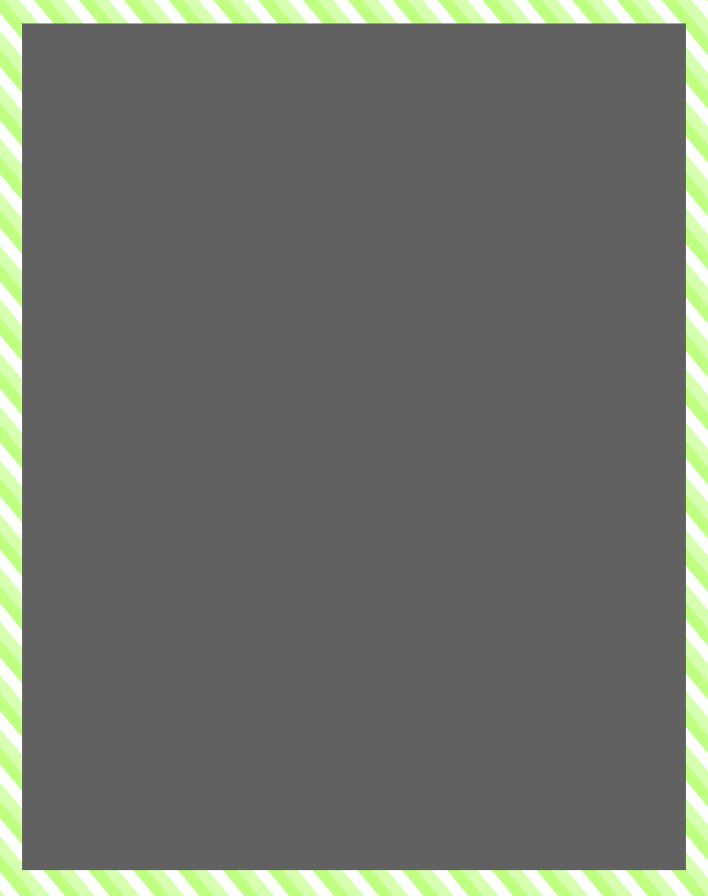
Give the GLSL for this background, as a WebGL 1 fragment shader.

```glsl
precision highp float;
// A flat grey panel inside a thin frame of slanted candy stripes.
// Stripes repeat one linear phase (green, pale green, white); the panel
// is a box distance. All edges are smoothed over about one pixel.

uniform vec2 u_resolution;

const vec3 PANEL_GREY = vec3(0.38);
const vec3 STRIPE_GREEN = vec3(0.75, 1.0, 0.51);
const vec3 STRIPE_PALE = vec3(0.84, 1.0, 0.69);
const vec3 STRIPE_WHITE = vec3(0.99, 1.0, 0.99);

const vec2 PANEL_MIN = vec2(0.0313, 0.0288);   // lower left, canvas fractions
const vec2 PANEL_MAX = vec2(0.9687, 0.9738);   // upper right
const vec2 STRIPE_COUNT = vec2(15.79, 16.69);  // repeats across width and height
const float STRIPE_SHIFT = -0.761;             // phase at the upper left corner
const float GREEN_WIDTH = 0.325;               // shares of one repeat
const float PALE_WIDTH = 0.34;

// Coverage of a repeating band that starts at a given phase.
float band(float phase, float start, float width, float blur) {
  float center = start + 0.5 * width;
  float dist = abs(fract(phase - center + 0.5) - 0.5) - 0.5 * width;
  return 1.0 - smoothstep(-blur, blur, dist);
}

// Coverage of the panel, from its signed distance in pixels.
float panelMask(vec2 uv) {
  vec2 center = 0.5 * (PANEL_MIN + PANEL_MAX);
  vec2 halfSize = 0.5 * (PANEL_MAX - PANEL_MIN);
  vec2 d = (abs(uv - center) - halfSize) * u_resolution;
  return 1.0 - smoothstep(-0.5, 0.5, max(d.x, d.y));
}

void main() {
  vec2 uv = gl_FragCoord.xy / u_resolution;

  // Stripes descend to the right, measured from the upper left corner
  float phase = dot(uv - vec2(0.0, 1.0), STRIPE_COUNT) + STRIPE_SHIFT;
  float blur = 0.6 * length(STRIPE_COUNT / u_resolution);
  vec3 color = STRIPE_WHITE;
  color = mix(color, STRIPE_PALE, band(phase, 0.0, GREEN_WIDTH + PALE_WIDTH, blur));
  color = mix(color, STRIPE_GREEN, band(phase, 0.0, GREEN_WIDTH, blur));

  // Central panel
  color = mix(color, PANEL_GREY, panelMask(uv));
  gl_FragColor = vec4(color, 1.0);
}
```
